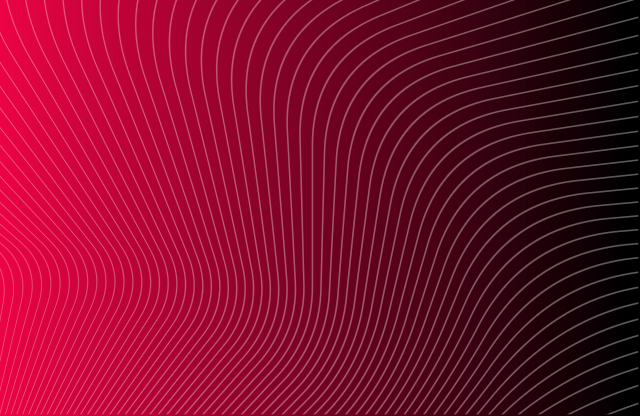
Reproduce this background procedurally as a Shadertoy shader.

```glsl
// Fine pale contour lines bending in a double wave over a crimson-to-black gradient.

// Lengths are in design units; the canvas is CANVAS_HEIGHT units tall.
const float CANVAS_HEIGHT = 498.0;
const vec3 CRIMSON = vec3(0.925, 0.012, 0.272);
const vec3 LINE_COLOR = vec3(1.0, 0.95, 0.96);
const float LINE_OPACITY = 0.36;
const float BLACK_POINT = 0.98;      // gradient end, as a share of the width
const float THIN_HALF_WIDTH = 0.4;
const float THICK_HALF_WIDTH = 0.95;
const float FIRST_LINE = -42.0;
const float LAST_LINE = 36.0;
const float UPPER_ROUNDING = 100.0;
const float LOWER_ROUNDING = 42.0;
const float EDGE_INSET = 2.0;
const int SEARCH_STEPS = 13;

// Coefficients of quadratics in the line index: constant, linear, square.
const vec3 UPPER_X = vec3(374.0, 17.4, -0.19);
const vec3 UPPER_Y = vec3(68.0, 8.9, 0.18);
const vec3 LOWER_X = vec3(374.0, 8.6, -0.05);
const vec3 LOWER_Y = vec3(405.0, 4.6, 0.06);
const vec3 TOP_ANGLE = vec3(0.36, -0.028, 0.0007);
const vec3 BOTTOM_SLOPE = vec3(-0.93, -0.011, 0.0003);

float quadratic(vec3 c, float n) {
    return c.x + n * (c.y + n * c.z);
}

float smoothMin(float a, float b, float k) {
    float h = max(k - abs(a - b), 0.0) / k;
    return min(a, b) - h * h * k * 0.25;
}

// Signed distance to a line through a point, with slope dx/dy; positive on the right.
float slopedLine(vec2 p, vec2 through, float slope) {
    vec2 q = p - through;
    return (q.x - slope * q.y) * inversesqrt(1.0 + slope * slope);
}

// Signed distance to contour n: three straight runs joined by two rounded bends.
float contour(vec2 p, float n) {
    vec2 upper = vec2(quadratic(UPPER_X, n), quadratic(UPPER_Y, n));
    vec2 lower = vec2(quadratic(LOWER_X, n), quadratic(LOWER_Y, n));
    float angle = min(quadratic(TOP_ANGLE, n), 1.5);
    float middleSlope = (lower.x - upper.x) / (lower.y - upper.y);
    float bottomSlope = min(quadratic(BOTTOM_SLOPE, n), middleSlope);

    float top = dot(p - upper, vec2(sin(angle), cos(angle)));
    float middle = slopedLine(p, lower, middleSlope);
    float bottom = slopedLine(p, lower, bottomSlope);
    float lowerBend = -smoothMin(-middle, -bottom, LOWER_ROUNDING);
    return smoothMin(top, lowerBend, UPPER_ROUNDING);
}

// Bisects for the fractional index of the contour that passes through p.
float contourIndex(vec2 p) {
    float lo = FIRST_LINE;
    float hi = LAST_LINE;
    for (int i = 0; i < SEARCH_STEPS; i++) {
        float mid = 0.5 * (lo + hi);
        if (contour(p, mid) > 0.0) lo = mid;
        else hi = mid;
    }
    return 0.5 * (lo + hi);
}

// Share of a pixel covered by a stroke, so that thin strokes fade evenly.
float strokeCoverage(float d, float halfWidth, float pixel) {
    float right = min(d + halfWidth, 0.5 * pixel);
    float left = max(d - halfWidth, -0.5 * pixel);
    return max(right - left, 0.0) / pixel;
}

void mainImage(out vec4 fragColor, in vec2 fragCoord) {
    float pixel = CANVAS_HEIGHT / iResolution.y;
    vec2 p = vec2(fragCoord.x, iResolution.y - fragCoord.y) * pixel;
    vec2 canvas = iResolution.xy * pixel;

    // Background gradient
    vec3 color = CRIMSON * max(1.0 - p.x / (canvas.x * BLACK_POINT), 0.0);

    // Nearest contour, thinner towards the left
    float n = round(contourIndex(p));
    float halfWidth = mix(THIN_HALF_WIDTH, THICK_HALF_WIDTH, smoothstep(-38.0, 8.0, n));
    float line = strokeCoverage(contour(p, n), halfWidth, pixel);

    // Lines stop just short of the right and lower edges
    vec2 inside = clamp((canvas - EDGE_INSET - p) / pixel + 0.5, 0.0, 1.0);
    line *= inside.x * inside.y;

    fragColor = vec4(mix(color, LINE_COLOR, line * LINE_OPACITY), 1.0);
}
```
